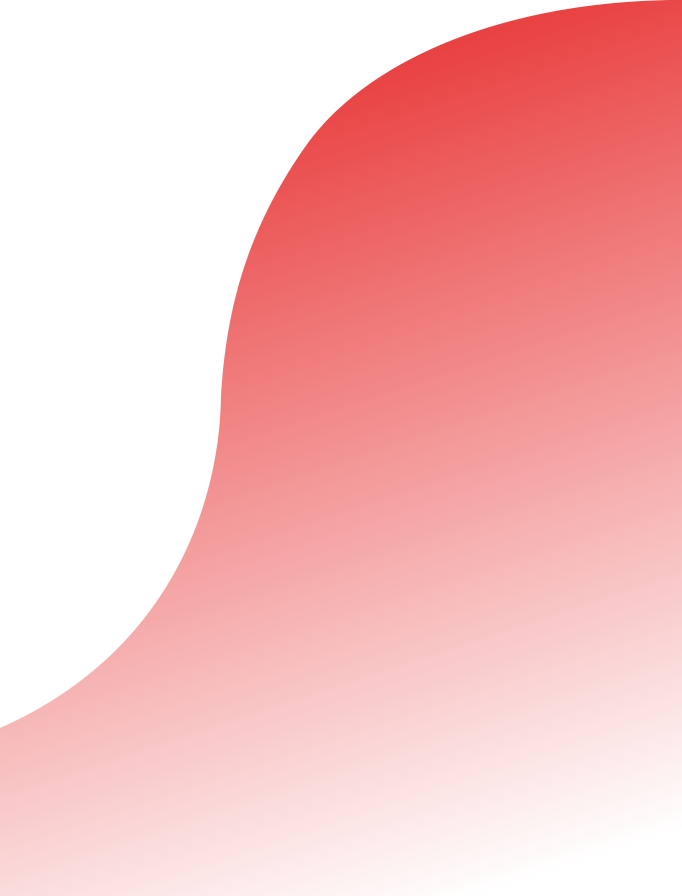
A WebGL 2 fragment shader for this background:

```glsl
#version 300 es
precision highp float;

uniform vec2 u_resolution;
out vec4 fragColor;

const vec3 WHITE = vec3(1.0);
const vec3 DEEP_RED = vec3(0.915, 0.26, 0.26);

vec2 bezier(vec2 a, vec2 b, vec2 c, vec2 d, float t) {
    float s = 1.0 - t;
    return s * s * s * a + 3.0 * s * s * t * b + 3.0 * s * t * t * c + t * t * t * d;
}

vec2 bezierTangent(vec2 a, vec2 b, vec2 c, vec2 d, float t) {
    float s = 1.0 - t;
    return s * s * (b - a) + 2.0 * s * t * (c - b) + t * t * (d - c);
}

// Signed pixel distance to a descending curve, positive on its right side
float curveDistance(vec2 p, vec2 a, vec2 b, vec2 c, vec2 d, vec2 resolution) {
    float low = 0.0;
    float high = 1.0;
    for (int i = 0; i < 20; i++) {
        float middle = 0.5 * (low + high);
        if (bezier(a, b, c, d, middle).y > p.y) low = middle;
        else high = middle;
    }
    float t = 0.5 * (low + high);
    vec2 offset = (p - bezier(a, b, c, d, t)) * resolution;
    vec2 tangent = normalize(bezierTangent(a, b, c, d, t) * resolution);
    return tangent.x * offset.y - tangent.y * offset.x;
}

// Three joined curves: crown, shoulder and foot of the wave
float waveDistance(vec2 p, vec2 resolution) {
    vec2 crown = vec2(1.0, 1.0);
    vec2 shoulder = vec2(0.452, 0.841);
    vec2 waist = vec2(0.324, 0.557);
    vec2 foot = vec2(0.0, 0.1875);
    if (p.y > shoulder.y)
        return curveDistance(p, crown, vec2(0.751, 1.0), vec2(0.546, 0.9375), shoulder, resolution);
    if (p.y > waist.y)
        return curveDistance(p, shoulder, vec2(0.3635, 0.7474), vec2(0.331, 0.655), waist, resolution);
    return curveDistance(p, waist, vec2(0.321, 0.427), vec2(0.239, 0.268), foot, resolution);
}

// Tilted linear fade towards the lower right
vec3 waveColor(vec2 p) {
    float fade = 1.045 * (1.0 - p.y) + 0.263 * p.x - 0.231;
    return mix(DEEP_RED, WHITE, clamp(fade, 0.0, 1.0));
}

void main() {
    vec2 p = gl_FragCoord.xy / u_resolution;
    float coverage = clamp(waveDistance(p, u_resolution) + 0.5, 0.0, 1.0);
    fragColor = vec4(mix(WHITE, waveColor(p), coverage), 1.0);
}
```
